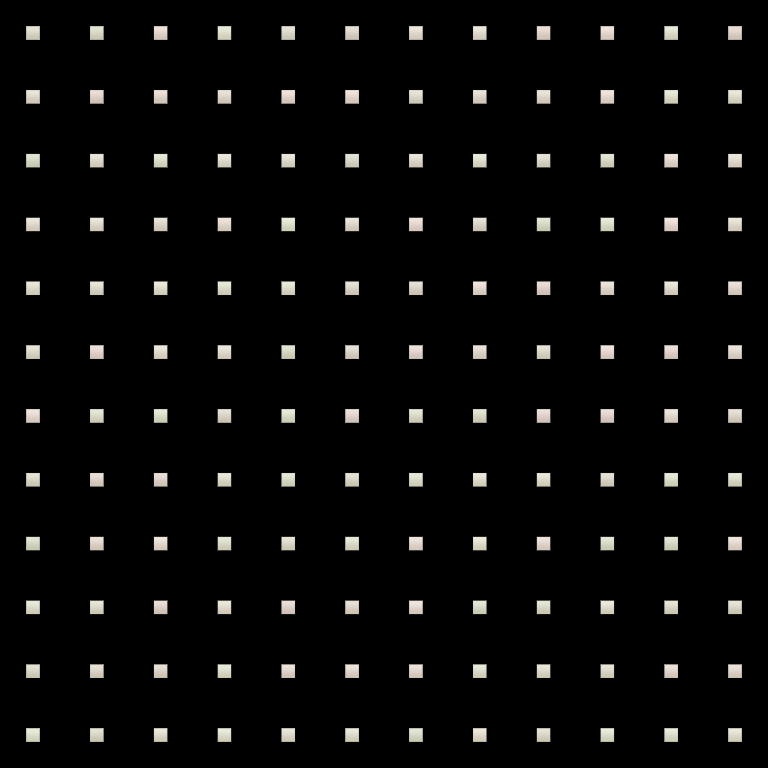
This pattern is drawn by a WebGL 2 fragment shader. Its source:

```glsl
#version 300 es
precision highp float;
// Draws a 12 by 12 grid of small shaded ivory squares on black.

uniform vec2 u_resolution;
out vec4 fragColor;

const float REPEATS = 12.0;
const float PITCH = 0.0831;
const float HALF_SIDE = 0.0089;
const float RIM_WIDTH = 0.0012;

const vec3 BACKGROUND = vec3(0.0);
const vec3 IVORY_LIGHT = vec3(0.92, 0.90, 0.85);
const vec3 IVORY_SHADE = vec3(0.82, 0.79, 0.725);
const vec3 RIM_COLOR = vec3(0.70, 0.71, 0.64);
const vec3 GREEN_TINT = vec3(-0.025, 0.012, -0.012);
const vec3 PINK_TINT = vec3(0.012, -0.022, 0.008);

float hash(vec2 p) {
    return fract(sin(dot(p, vec2(127.1, 311.7))) * 43758.5453);
}

// Signed distance to a square centred on the origin.
float squareDistance(vec2 p, float halfSide) {
    vec2 d = abs(p) - halfSide;
    return length(max(d, 0.0)) + min(max(d.x, d.y), 0.0);
}

// Ivory face: light at the top, tinted per cell, with a fine grain.
vec3 faceColor(vec2 local, vec2 cell, float halfSide) {
    float height = clamp(0.5 + 0.5 * local.y / halfSide, 0.0, 1.0);
    vec3 color = mix(IVORY_SHADE, IVORY_LIGHT, smoothstep(0.1, 0.9, height));
    color += mix(GREEN_TINT, PINK_TINT, hash(cell));
    color += 0.03 * (hash(cell + 37.0) - 0.5);
    vec2 grain = floor(local / halfSide * 7.0);
    return color + 0.015 * (hash(grain + cell * 19.0) - 0.5);
}

void main() {
    vec2 uv = gl_FragCoord.xy / u_resolution;
    float pixel = 1.0 / min(u_resolution.x, u_resolution.y);

    // Grid centred on the canvas
    vec2 grid = (uv - 0.5) / PITCH + 0.5 * REPEATS;
    vec2 cell = clamp(floor(grid), 0.0, REPEATS - 1.0);
    vec2 local = (grid - cell - 0.5) * PITCH;

    // Face with a thin darker rim
    float dist = squareDistance(local, HALF_SIDE);
    float rim = smoothstep(-RIM_WIDTH, 0.0, dist);
    vec3 color = mix(faceColor(local, cell, HALF_SIDE), RIM_COLOR, 0.7 * rim);

    // Smooth edge over the background
    float coverage = 1.0 - smoothstep(-0.5 * pixel, 0.5 * pixel, dist);
    fragColor = vec4(mix(BACKGROUND, color, coverage), 1.0);
}
```
